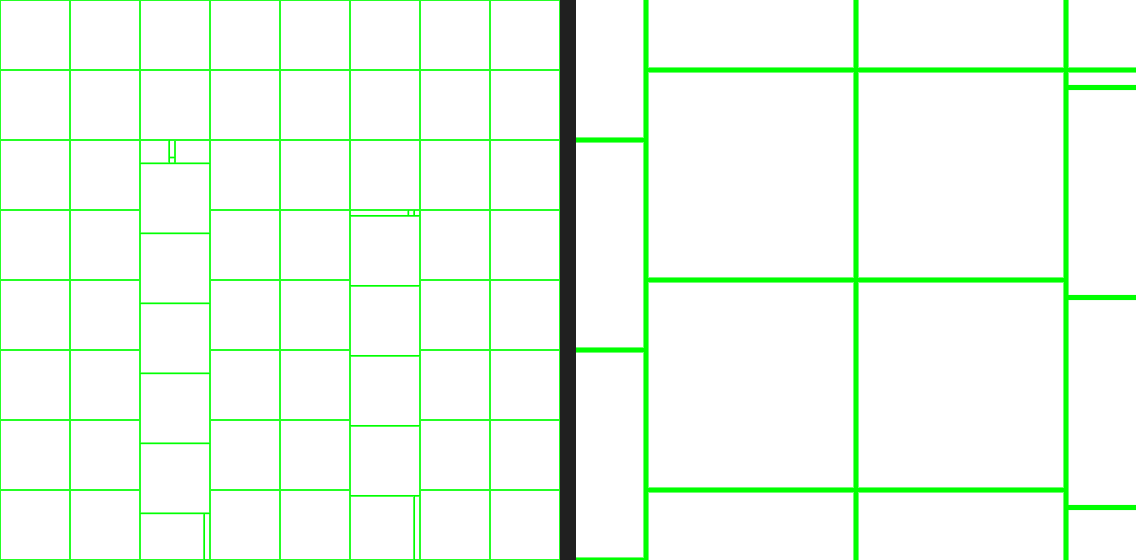
Left: the whole. Right: its middle third, enlarged.
This pattern is drawn by a WebGL 2 fragment shader. Its source:

```glsl
#version 300 es
precision highp float;
// Green outline grid of square tiles on white. Two columns slip downward
// partway, and the gaps they leave are filled with thin slivers. Everything
// is a distance to the nearest line, measured in tiles from the top left.

uniform vec2 u_resolution;
out vec4 fragColor;

#define TILES 8.0            // repeats across and down
#define UNIT (1.0 / 12.0)    // sliver width, in tiles
#define LINE_WIDTH 0.00305   // in canvas widths
#define SLIP_A vec3(2.0, 2.0, 4.0)  // column, row where it slips, slip in units
#define SLIP_B vec3(5.0, 3.0, 1.0)
#define PAPER vec3(1.0)
#define INK vec3(0.0, 1.0, 0.0)

// Distance to the nearest whole number
float gridLine(float t) {
  return abs(fract(t + 0.5) - 0.5);
}

// Distance to an axis-aligned segment from a to b
float segment(vec2 p, vec2 a, vec2 b) {
  vec2 outside = abs(p - 0.5 * (a + b)) - 0.5 * abs(b - a);
  return length(max(outside, 0.0));
}

// Row coordinate after moving the lower part of a slipped column
float slipRow(vec2 p, vec3 slip) {
  float offset = slip.z * UNIT;
  bool moved = floor(p.x) == slip.x && p.y > slip.y + 0.5 * offset;
  return moved ? p.y - offset : p.y;
}

// Vertical sliver line: x in units from the column's left edge
float sliver(vec2 p, float column, float x, float top, float bottom) {
  float lineX = column + x * UNIT;
  return segment(p, vec2(lineX, top), vec2(lineX, bottom));
}

// Lines in the gap and at the cut-off bottom of a slipped column
float slipLines(vec2 p, vec3 slip, float firstX) {
  float gapEnd = slip.y + slip.z * UNIT;
  float d = sliver(p, slip.x, 11.0, TILES - 1.0 + slip.z * UNIT, TILES);
  for (int i = 0; i < 2; i++) {
    d = min(d, sliver(p, slip.x, firstX + float(i), slip.y, gapEnd));
  }
  return d;
}

void main() {
  vec2 p = gl_FragCoord.xy / u_resolution * TILES;
  p.y = TILES - p.y;

  // Tile outlines, with the bottom border kept whole
  float row = slipRow(p, SLIP_A);
  row += slipRow(p, SLIP_B) - p.y;
  float d = min(gridLine(p.x), gridLine(row));
  d = min(d, TILES - p.y);

  // Slivers beside the slipped tiles, and one short rung
  d = min(d, slipLines(p, SLIP_A, 5.0));
  d = min(d, slipLines(p, SLIP_B, 10.0));
  vec2 rung = SLIP_A.xy + vec2(5.0, 3.0) * UNIT;
  d = min(d, segment(p, rung, rung + vec2(UNIT, 0.0)));

  // Coverage of the line over one pixel
  float pixel = TILES / min(u_resolution.x, u_resolution.y);
  float halfWidth = 0.5 * LINE_WIDTH * TILES;
  float ink = clamp((halfWidth - d) / pixel + 0.5, 0.0, 1.0);
  fragColor = vec4(mix(PAPER, INK, ink), 1.0);
}
```
